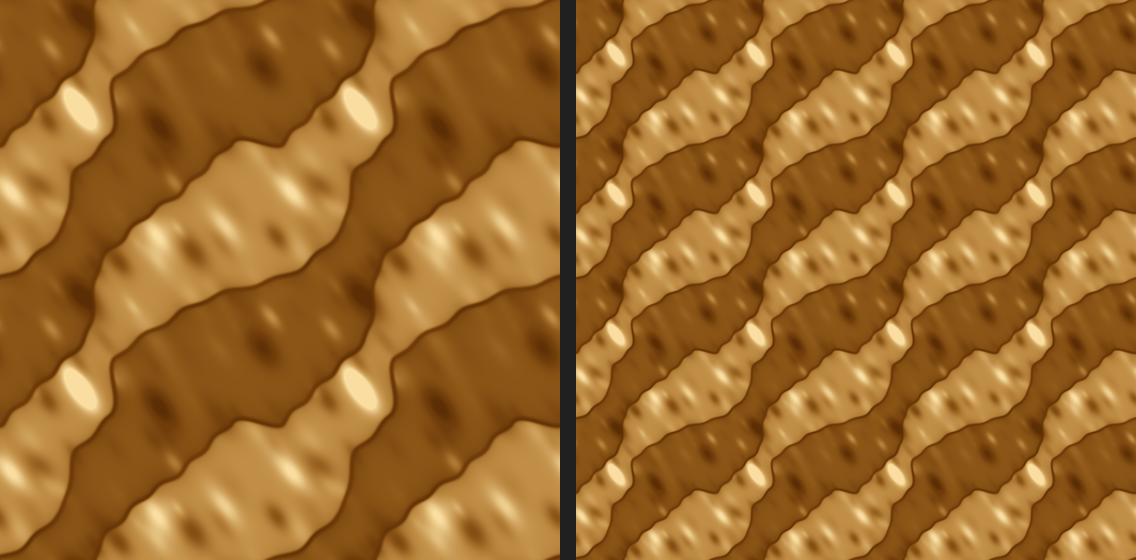
Left: one tile. Right: repeated 2 by 2.
A WebGL 1 fragment shader for this pattern:

```glsl
precision highp float;
uniform vec2 u_resolution;

const float REPEATS = 2.0;
const float PI = 3.14159;
const float LINE_WIDTH = 0.008;
const float EDGE_SOFTNESS = 0.009;
const float LINE_TONE = 0.05;
const float DARK_TONE = 0.37;
const float LIGHT_TONE = 0.67;
const float SHADE_DEPTH = 0.17;
const float SHADE_WIDTH = 0.03;
const float GLINT_GAIN = 0.34;
const float SPARK_GAIN = 0.24;
const float SPOT_GAIN = 0.32;
const float FLECK_GAIN = 0.17;
const vec2 STREAK_AXIS = vec2(0.6, -0.8);
const vec2 GLINT_SIZE = vec2(0.09, 0.036);
const vec2 SPARK_SIZE = vec2(0.05, 0.022);
const vec2 SPOT_SIZE = vec2(0.075, 0.042);
const vec2 FLECK_SIZE = vec2(0.058, 0.023);

const vec3 UMBER = vec3(0.36, 0.18, 0.02);
const vec3 BROWN = vec3(0.44, 0.24, 0.04);
const vec3 AMBER = vec3(0.55, 0.34, 0.09);
const vec3 HONEY = vec3(0.75, 0.55, 0.27);
const vec3 SAND = vec3(0.82, 0.65, 0.38);
const vec3 CREAM = vec3(0.98, 0.87, 0.63);

vec2 hash2(float n) {
  return fract(sin(vec2(n * 127.1, n * 311.7) + 1.7) * 4375.85);
}

// Edges of the light band: offset across the diagonal, periodic along it.
float lowerEdge(float t) {
  float ripple = 0.009 * sin(2.0 * PI * (9.0 * t + 0.3));
  t = fract(t - 0.14) + 0.14;
  return ripple - 0.045 + 0.16 * smoothstep(0.19, 0.34, t) + 0.19 * smoothstep(0.45, 0.57, t)
       - 0.08 * smoothstep(0.58, 0.82, t) - 0.27 * smoothstep(0.76, 1.10, t);
}

float upperEdge(float t) {
  float ripple = 0.009 * sin(2.0 * PI * (11.0 * t + 0.1));
  t = fract(t - 0.4) + 0.4;
  return ripple + 0.482 + 0.23 * smoothstep(0.53, 0.73, t)
       - 0.045 * smoothstep(0.85, 1.0, t) - 0.185 * smoothstep(0.16, 0.25, t - 1.0);
}

// Signed distance to the light bands, positive inside.
float bandDistance(vec2 p) {
  const float h = 0.004;
  float nearest = -1.0;
  for (int k = -1; k <= 1; k++) {
    float t = 0.5 * (p.x + p.y - float(k));
    float c = p.y - p.x + float(k);
    vec2 slope = vec2(lowerEdge(t + h) - lowerEdge(t - h), upperEdge(t + h) - upperEdge(t - h)) / (2.0 * h);
    vec2 offset = vec2(c - lowerEdge(t), upperEdge(t) - c) / sqrt(2.0 + 0.5 * slope * slope);
    nearest = max(nearest, min(offset.x, offset.y));
  }
  return nearest;
}

// Soft slanted ellipse that wraps around the tile.
float streak(vec2 p, vec2 center, vec2 size) {
  vec2 d = fract(p - center + 0.5) - 0.5;
  vec2 local = vec2(dot(d, STREAK_AXIS), dot(d, vec2(-STREAK_AXIS.y, STREAK_AXIS.x))) / size;
  return exp(-dot(local, local));
}

vec3 palette(float tone) {
  vec3 color = mix(UMBER, BROWN, smoothstep(0.0, 0.2, tone));
  color = mix(color, AMBER, clamp((tone - 0.2) / 0.18, 0.0, 1.0));
  color = mix(color, HONEY, clamp((tone - 0.38) / 0.28, 0.0, 1.0));
  color = mix(color, SAND, clamp((tone - 0.66) / 0.12, 0.0, 1.0));
  return mix(color, CREAM, clamp((tone - 0.78) / 0.2, 0.0, 1.0));
}

void main() {
  vec2 p = fract(gl_FragCoord.xy / u_resolution * REPEATS);
  float d = bandDistance(p);
  float light = smoothstep(-EDGE_SOFTNESS, EDGE_SOFTNESS, d);
  float tone = mix(DARK_TONE, LIGHT_TONE, light);

  // Glints descending the light band, small sparks across the dark one
  for (int i = 0; i < 4; i++) {
    float n = float(i);
    vec2 glint = vec2(0.286 - 0.242 * n, 0.14 + 0.47 * pow(0.36, n));
    vec2 spark = vec2(0.964 + 0.22 * n, 0.87 + 0.02 * n - 0.065 * n * n);
    tone += GLINT_GAIN * (i == 0 ? 2.2 : 1.0) * light * streak(p, glint, GLINT_SIZE);
    tone += SPARK_GAIN * (1.0 - light) * streak(p, spark, SPARK_SIZE);
  }

  // Large dark knots along a bowed path, then smaller ones
  for (int i = 0; i < 5; i++) {
    float n = float(i);
    vec2 knot = vec2(0.28, 0.948) - n * vec2(0.3975, 0.212) + vec2(0.08, 0.03) * sin(PI * n / 4.0);
    tone -= SPOT_GAIN * streak(p, knot, SPOT_SIZE);
  }
  for (int i = 0; i < 3; i++) {
    float n = float(i);
    vec2 knot = vec2(0.43 - 0.25 * n - 0.19 * n * n, 0.06 - 0.067 * n + 0.161 * n * n);
    tone -= SPOT_GAIN * streak(p, knot, 0.75 * SPOT_SIZE);
  }

  // Mottling flecks of either sign
  for (int i = 0; i < 64; i++) {
    float n = float(i);
    vec2 variation = hash2(n + 80.0);
    vec2 center = fract(n * vec2(0.7549, 0.5698) + 0.15 * hash2(n));
    float gain = FLECK_GAIN * (2.0 * variation.x - 1.0) * mix(0.75, 1.1, light);
    tone += gain * streak(p, center, FLECK_SIZE * (0.6 + variation.y));
  }

  // Shading beside the edge, then the dark contour of uneven strength
  tone -= SHADE_DEPTH * exp(-abs(d) / SHADE_WIDTH) * mix(0.7, 1.0, light);
  float strength = 0.82 + 0.14 * sin(2.0 * PI * (2.0 * p.x + p.y));
  tone = mix(tone, LINE_TONE, strength * exp(-d * d / (LINE_WIDTH * LINE_WIDTH)));
  gl_FragColor = vec4(palette(tone), 1.0);
}
```
